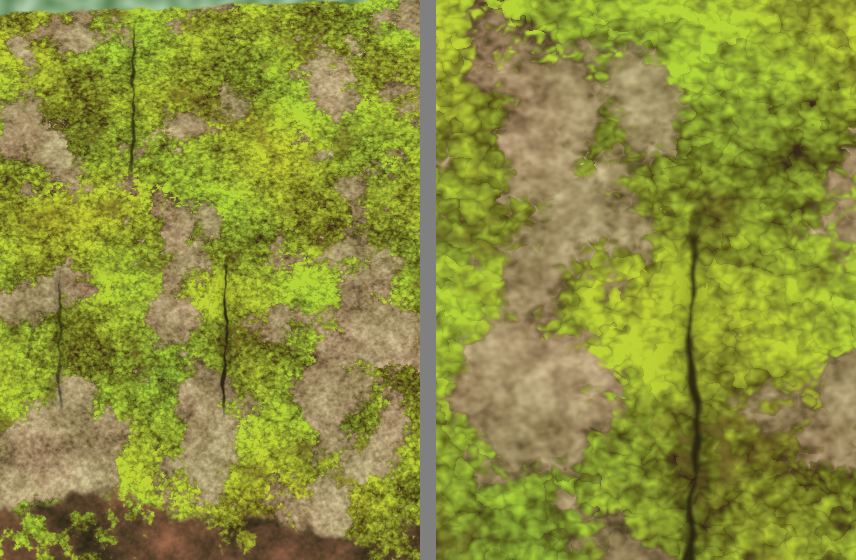
Left, the full canvas; right, a detail of the centre.
Give the GLSL for this texture, as a Shadertoy shader.

```glsl
vec2 hash2(vec2 p) {
    p = vec2(dot(p, vec2(127.1, 311.7)), dot(p, vec2(269.5, 183.3)));
    return fract(sin(p) * 43758.55);
}

float gradDot(vec2 cell, vec2 f, vec2 corner) {
    float a = 6.2832 * hash2(cell + corner).x;
    return dot(vec2(cos(a), sin(a)), f - corner);
}

float gradNoise(vec2 p) {
    vec2 i = floor(p), f = fract(p);
    vec2 u = f * f * f * (f * (f * 6.0 - 15.0) + 10.0);
    float low = mix(gradDot(i, f, vec2(0, 0)), gradDot(i, f, vec2(1, 0)), u.x);
    float high = mix(gradDot(i, f, vec2(0, 1)), gradDot(i, f, vec2(1, 1)), u.x);
    return mix(low, high, u.y);
}

float fbm(vec2 p, int octaves) {
    float sum = 0.0, amp = 1.0;
    for (int i = 0; i < octaves; i++) {
        p = mat2(1.6, 1.2, -1.2, 1.6) * p + 7.3;
        sum += amp * gradNoise(p * 0.5);
        amp *= 0.55;
    }
    return sum;
}

// x: distance to the nearest tuft centre, y: random value of that tuft
vec2 tufts(vec2 p) {
    vec2 cell = floor(p), best = vec2(9.0, 0.0);
    for (int y = -1; y <= 1; y++)
        for (int x = -1; x <= 1; x++) {
            vec2 c = cell + vec2(x, y);
            vec2 h = hash2(c);
            float d = length(c + h - p);
            if (d < best.x) best = vec2(d, fract(h.x * 17.3 + h.y * 5.1));
        }
    return best;
}

vec3 mossColor(float t) {
    vec3 c = mix(vec3(0.29, 0.25, 0.10), vec3(0.40, 0.42, 0.11), clamp(t * 3.0, -0.5, 1.0));
    c = mix(c, vec3(0.53, 0.59, 0.18), clamp(t * 3.0 - 1.0, 0.0, 1.0));
    return mix(c, vec3(0.66, 0.75, 0.20), clamp(t * 3.0 - 2.0, 0.0, 1.5));
}

vec3 stoneColor(float t) {
    vec3 c = mix(vec3(0.30, 0.25, 0.14), vec3(0.56, 0.48, 0.33), clamp(t * 2.0, -0.3, 1.0));
    return mix(c, vec3(0.74, 0.67, 0.50), clamp(t * 2.0 - 1.0, 0.0, 1.5));
}

void mainImage(out vec4 fragColor, in vec2 fragCoord) {
    vec2 uv = fragCoord / iResolution.y;
    vec2 p = vec2(uv.x, uv.y * (1.0 + 0.2 * uv.y));
    vec2 warp = 0.007 * vec2(fbm(p * 90.0, 2), fbm(p * 90.0 + 31.0, 2));
    vec2 tuft = tufts((p + warp) * 105.0);
    float fine = fbm(p * 120.0 + 9.0, 2);
    float clump = fbm(p * 34.0 + 17.0, 3);
    float broad = fbm(p * 6.0 + 3.0, 3);

    // Moss cover, thinning over a sloping band of bare stone
    float band = (uv.y - 0.25 - 0.3 * (uv.x - 0.4)) / 0.1;
    float cover = fbm(p * vec2(6.5, 6.0) + 11.0, 5) + 0.24 - 0.48 * exp(-band * band);
    cover += 0.12 * (tuft.y - 0.5) + 0.2 * (0.45 - tuft.x) + 0.1 * clump;
    float moss = smoothstep(-0.06, 0.07, cover);

    // Grainy stone with pits and pale worn faces
    float grit = 0.72 + 0.5 * fbm(p * 9.0 + 5.0, 3) + 0.4 * fbm(p * 45.0 + 2.0, 3) + 0.35 * fine;
    grit -= 0.22 * smoothstep(-0.14, 0.0, cover);
    vec3 stone = stoneColor(grit);
    stone += vec3(0.04, -0.01, 0.03) * gradNoise(p * 9.0 + 40.0);

    // Red brick in the shadow of the lower ledge
    float ledge = 0.07 + 0.09 * gradNoise(vec2(uv.x * 5.0, 2.5)) + 0.03 * fbm(p * 14.0, 4);
    float under = smoothstep(0.014, -0.014, uv.y - ledge);
    float wear = 0.4 + 0.7 * broad + 0.5 * clump + 0.2 * fine;
    vec3 brick = mix(vec3(0.26, 0.21, 0.13), vec3(0.56, 0.38, 0.27), wear);
    stone = mix(stone, brick, under);

    // Soft moss tufts gathered in clumps, with yellow, green and rusty areas
    float tone = 0.68 + 0.6 * broad + 0.45 * clump + 0.55 * (0.45 - tuft.x);
    tone += 0.32 * (tuft.y - 0.5) + 0.42 * fine - 0.12 * smoothstep(0.2, 0.0, cover);
    vec3 green = mossColor(tone - 0.15 * under);
    float hue = gradNoise(p * 5.0 + 20.0);
    green *= 1.0 + hue * vec3(0.14, -0.02, -0.1);
    float rust = smoothstep(0.1, 0.7, fbm(p * 10.0 + 60.0, 4)) * smoothstep(0.2, 0.7, tuft.y);
    green = mix(green, vec3(0.40, 0.30, 0.14), 0.6 * rust);
    float ledgeMoss = smoothstep(0.1, 0.3, cover + 0.3 * clump - 0.25 * under);
    vec3 color = mix(stone, green, mix(moss, ledgeMoss, under));

    // Narrow upright cracks, broken along their length
    for (int i = 0; i < 3; i++) {
        float k = float(i);
        float x = 0.4 - 0.165 * k + 0.02 * k * (k - 1.0);
        float y = uv.y - 0.4 - 0.42 * mod(k, 2.0);
        x += 0.012 * gradNoise(vec2(uv.y * 9.0, k * 5.0 + 0.5)) + 0.06 * y * mod(k, 2.0);
        x += 0.005 * gradNoise(vec2(uv.y * 50.0, k + 0.7));
        float width = 0.0012 + 0.004 * gradNoise(vec2(uv.y * 32.0, k + 0.3)) + 0.002 * clump;
        float crack = smoothstep(width + 0.0025, width - 0.0015, abs(uv.x - x));
        crack *= smoothstep(0.16, 0.1, abs(y));
        float shade = 0.25 * exp(-abs(uv.x - x) / 0.008) * smoothstep(0.16, 0.08, abs(y));
        color *= 1.0 - shade;
        color = mix(color, vec3(0.15, 0.13, 0.06), crack * (0.9 - 0.2 * k));
    }

    // Blurred foliage behind the top rim
    float rim = 0.974 + 0.038 * uv.x + 0.008 * gradNoise(vec2(uv.x * 25.0, 0.5));
    vec3 foliage = mix(vec3(0.36, 0.52, 0.33), vec3(0.68, 0.80, 0.66), 0.5 + gradNoise(uv * 28.0));
    color = mix(color, foliage, smoothstep(-0.003, 0.003, uv.y - rim));
    fragColor = vec4(clamp(color, 0.0, 1.0), 1.0);
}
```
